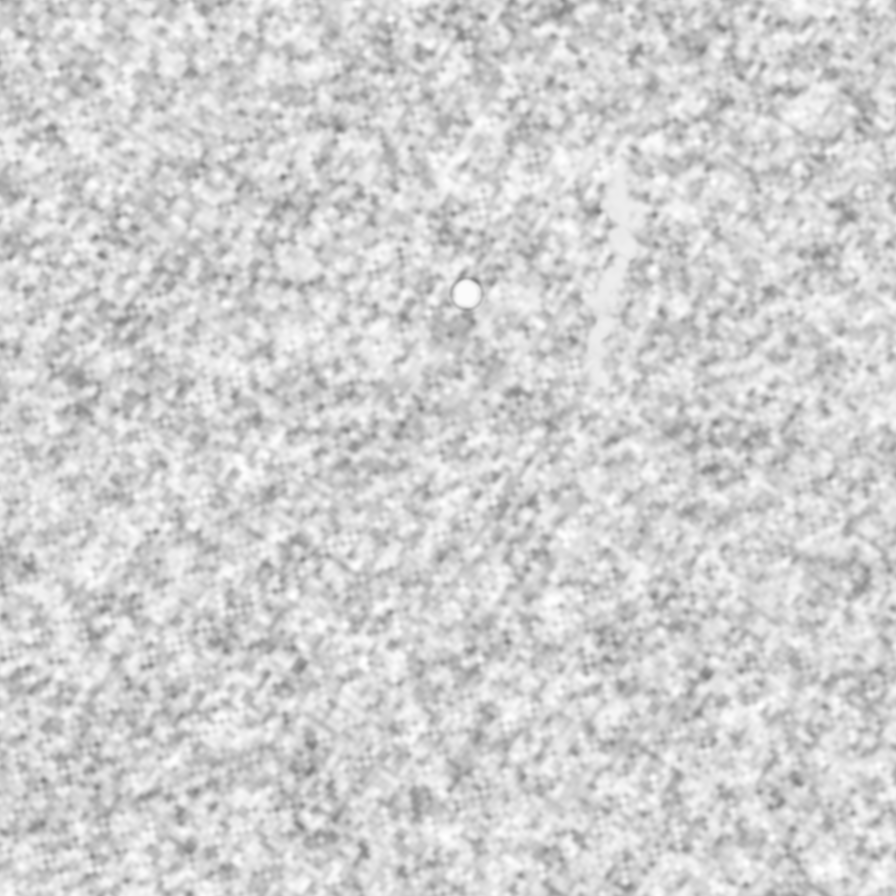
Give the GLSL for this texture, as a three.js fragment shader.

```glsl
varying vec2 vUv;

const float MEAN_GREY = 0.822;
const float DARK_SKEW = 1.2;          // deepens shadows, compresses lights
const float GRAIN_VARIANCE = 0.006;

// Grain layers: cells across the canvas, and contrast
const float COARSE_CELLS = 92.0;
const float COARSE_CONTRAST = 0.28;
const float FINE_CELLS = 150.0;
const float FINE_CONTRAST = 0.21;
const float CLUMP_CELLS = 26.0;
const float CLUMP_CONTRAST = 0.10;
const float GRAIN_ANGLE = 0.45;
const float GRAIN_STRETCH = 1.2;

// Bright spot with a thin dark rim
const vec2 SPOT_CENTER = vec2(0.521, 0.672);
const float SPOT_RADIUS = 0.0135;
const float SPOT_SOFTNESS = 0.004;
const float RIM_WIDTH = 0.004;
const float RIM_DARKNESS = 0.13;
const float SPOT_GREY = 0.985;

// Ragged pale streak, from top to bottom
const vec2 STREAK_TOP = vec2(0.690, 0.805);
const vec2 STREAK_UPPER = vec2(0.696, 0.715);
const vec2 STREAK_LOWER = vec2(0.672, 0.660);
const vec2 STREAK_BOTTOM = vec2(0.665, 0.577);
const float STREAK_RADIUS = 0.011;
const float STREAK_SOFTNESS = 0.010;
const float STREAK_RAGGEDNESS = 0.022;
const float STREAK_GREY = 0.935;
const float STREAK_OPACITY = 0.88;

float hash(vec2 p) {
  return fract(sin(dot(p, vec2(127.1, 311.7))) * 43758.5453);
}

float valueNoise(vec2 p) {
  vec2 cell = floor(p);
  vec2 f = fract(p);
  vec2 blend = f * f * (3.0 - 2.0 * f);
  float bottom = mix(hash(cell), hash(cell + vec2(1.0, 0.0)), blend.x);
  float top = mix(hash(cell + vec2(0.0, 1.0)), hash(cell + vec2(1.0, 1.0)), blend.x);
  return mix(bottom, top, blend.y);
}

float signedNoise(vec2 p) {
  return valueNoise(p) - 0.5;
}

vec2 rotate(vec2 p, float angle) {
  float c = cos(angle);
  float s = sin(angle);
  return vec2(c * p.x + s * p.y, c * p.y - s * p.x);
}

float segmentDistance(vec2 p, vec2 a, vec2 b) {
  vec2 ab = b - a;
  float t = clamp(dot(p - a, ab) / dot(ab, ab), 0.0, 1.0);
  return length(p - a - ab * t);
}

float grainGrey(vec2 uv) {
  vec2 slanted = rotate(uv, GRAIN_ANGLE) * vec2(1.0 / GRAIN_STRETCH, 1.0);
  float n = COARSE_CONTRAST * signedNoise(slanted * COARSE_CELLS + 17.3);
  n += FINE_CONTRAST * signedNoise(rotate(uv, -0.6) * FINE_CELLS + 53.9);
  n += CLUMP_CONTRAST * signedNoise(slanted * CLUMP_CELLS + 91.7);
  return MEAN_GREY + n - DARK_SKEW * (n * n - GRAIN_VARIANCE);
}

float streakMask(vec2 uv) {
  float d = segmentDistance(uv, STREAK_TOP, STREAK_UPPER);
  d = min(d, segmentDistance(uv, STREAK_UPPER, STREAK_LOWER));
  d = min(d, segmentDistance(uv, STREAK_LOWER, STREAK_BOTTOM));
  d += STREAK_RAGGEDNESS * signedNoise(uv * COARSE_CELLS + 7.1);
  return 1.0 - smoothstep(STREAK_RADIUS - STREAK_SOFTNESS, STREAK_RADIUS + STREAK_SOFTNESS, d);
}

void main() {
  float grey = grainGrey(vUv);
  grey = mix(grey, STREAK_GREY, STREAK_OPACITY * streakMask(vUv));

  // Rim first, then the spot over it
  float edge = length(vUv - SPOT_CENTER) - SPOT_RADIUS;
  float rim = 1.0 - smoothstep(0.0, RIM_WIDTH, abs(edge - RIM_WIDTH));
  grey -= RIM_DARKNESS * rim;
  float spot = 1.0 - smoothstep(-SPOT_SOFTNESS, SPOT_SOFTNESS, edge);
  grey = mix(grey, SPOT_GREY, spot);

  gl_FragColor = vec4(vec3(clamp(grey, 0.0, 1.0)), 1.0);
}
```
